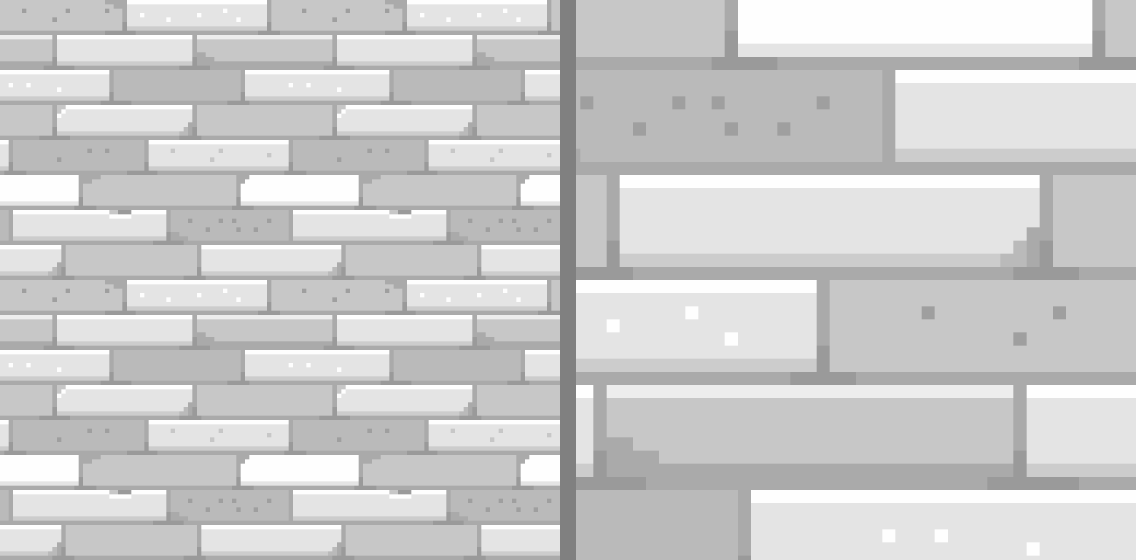
Left, the full canvas; right, a detail of the centre.
This texture is drawn by a Shadertoy shader. Its source:

```glsl
// Grey pixel-style brick wall: long bevelled bricks with specks, chipped corners and grimy joints.

const float REPEATS = 2.0;     // wall tiles across and down the canvas
const int TILE = 64;           // cells along each side of a tile
const int COURSE = 8;          // cells per course, the last one is mortar
const int SAMPLES = 3;         // antialiasing samples per axis
const float GRIME_CHANCE = 0.7;

const vec3 WHITE  = vec3(0.995);
const vec3 GLINT  = vec3(0.93);
const vec3 LIGHT  = vec3(0.895);
const vec3 MID    = vec3(0.78);
const vec3 DARK   = vec3(0.73);
const vec3 MORTAR = vec3(0.665);
const vec3 GRIME  = vec3(0.605);

// Layout of the eight courses, from the top down
const int SEAM[8]        = int[8](28, 12, 55, 12, 33, 54, 2, 45);   // joint left of the pale brick
const int PALE_LENGTH[8] = int[8](32, 31, 33, 31, 32, 27, 35, 32);
const int PALE_SPECKS[8] = int[8](5, 0, 3, 0, 4, 0, 0, 0);
const int GREY_SPECKS[8] = int[8](4, 0, 0, 0, 3, 0, 7, 0);

// Chipped corners as bits: 1 top left, 2 top right, 4 bottom left, 8 bottom right
const int PALE_CHIPS[8] = int[8](0, 0, 0, 9, 0, 1, 0, 8);
const int GREY_CHIPS[8] = int[8](2, 4, 0, 0, 0, 1, 4, 0);
const int WHITE_COURSE = 5, NOTCH_COURSE = 6, BEVEL_COURSE = 1;

float hash(int a, int b) {
    uint n = uint(a) * 1597334673u ^ uint(b) * 3812015801u;
    n = (n ^ (n >> 15)) * 2246822519u;
    n = (n ^ (n >> 13)) * 3266489917u;
    return float((n ^ (n >> 16)) & 65535u) / 65536.0;
}

int wrap(int x) { return ((x % TILE) + TILE) % TILE; }

// Scattered single-cell specks, one in each slice of the brick
bool isSpeck(ivec2 p, int len, int count, int seed) {
    for (int i = 0; i < count; i++) {
        float along = (float(i) + hash(seed, i)) / float(count);
        ivec2 speck = ivec2(3 + int(along * float(len - 6)), 2 + int(3.0 * hash(seed + 50, i)));
        if (p == speck) return true;
    }
    return false;
}

// Stepped corner wear: each step inward is narrower
bool isChipped(ivec2 p, ivec2 size, int corners, int width, int taper) {
    for (int i = 0; i < 4; i++) {
        if ((corners & (1 << i)) == 0) continue;
        int dx = (i & 1) == 0 ? p.x : size.x - 1 - p.x;
        int dy = i < 2 ? p.y : size.y - 1 - p.y;
        if (dx < width - taper * dy) return true;
    }
    return false;
}

vec3 paleBrick(ivec2 p, int len, int course) {
    bool isWhite = course == WHITE_COURSE;
    vec3 col = isWhite ? WHITE : LIGHT;
    if (p.y == 0) col = WHITE;
    if (p.y == COURSE - 2) col = isWhite ? LIGHT : MID + 0.02;
    if (isSpeck(p, len, PALE_SPECKS[course], course)) col = course < 4 ? WHITE : MID;

    // Corner wear, with a bright rim below a top-left chip
    int chips = PALE_CHIPS[course];
    if ((chips & 1) != 0 && p.x + p.y == 2) col = WHITE;
    if (isChipped(p, ivec2(len, COURSE - 1), chips & 1, 2, 1)) col = isWhite ? MORTAR : MID;
    if (isChipped(p, ivec2(len, COURSE - 1), chips & 8, 3, 1)) col = p.x == len - 1 ? MORTAR : DARK;

    // Notch broken out of the top edge
    if (course == NOTCH_COURSE && abs(p.x - 24) < 3 && p.y < 2)
        col = p.y == 1 ? WHITE : (p.x > 23 ? GRIME : MID);
    return col;
}

vec3 greyBrick(ivec2 p, int len, int course) {
    vec3 col = course > 0 && course % 2 == 0 ? DARK : MID;
    bool bevelled = course == BEVEL_COURSE;
    if (isSpeck(p, len, GREY_SPECKS[course], course + 100)) col = GRIME + 0.02;
    int height = bevelled ? COURSE - 2 : COURSE - 1;
    if (isChipped(p, ivec2(len, height), GREY_CHIPS[course], 4, 2)) col = MORTAR;
    if (bevelled && p.y == 0) col = GLINT;
    if (bevelled && p.y == COURSE - 2) col = MORTAR;
    return col;
}

// Mortar with dirt gathered at the foot of some upright joints
vec3 mortar(int x, int y, int course, int len) {
    for (int side = 0; side < 2; side++) {
        int seed = course * 2 + side + 200;
        int joint = side * (len + 1);
        int offset = wrap(x - joint + TILE / 2) - TILE / 2;
        int shift = int(3.0 * hash(seed, 1)) - 1;
        int reach = y < COURSE - 1 ? 0 : 2 + int(2.0 * hash(seed, 2));
        if (y < COURSE - 1) shift = 0;
        if (hash(seed, 3) < GRIME_CHANCE && y > 4 && abs(offset - shift) <= reach) return GRIME;
    }
    return MORTAR;
}

vec3 wall(vec2 uv) {
    ivec2 cell = ivec2(floor(fract(vec2(uv.x, 1.0 - uv.y) * REPEATS) * float(TILE)));
    int course = cell.y / COURSE;
    int y = cell.y % COURSE;
    int len = PALE_LENGTH[course];
    int x = wrap(cell.x - SEAM[course]);
    if (y == COURSE - 1 || x == 0 || x == len + 1) return mortar(x, y, course, len);
    if (x <= len) return paleBrick(ivec2(x - 1, y), len, course);
    return greyBrick(ivec2(x - len - 2, y), TILE - 2 - len, course);
}

void mainImage(out vec4 fragColor, in vec2 fragCoord) {
    vec3 sum = vec3(0.0);
    for (int i = 0; i < SAMPLES * SAMPLES; i++) {
        vec2 jitter = (vec2(i % SAMPLES, i / SAMPLES) + 0.5) / float(SAMPLES) - 0.5;
        sum += wall((fragCoord + jitter) / iResolution.xy);
    }
    fragColor = vec4(sum / float(SAMPLES * SAMPLES), 1.0);
}
```
